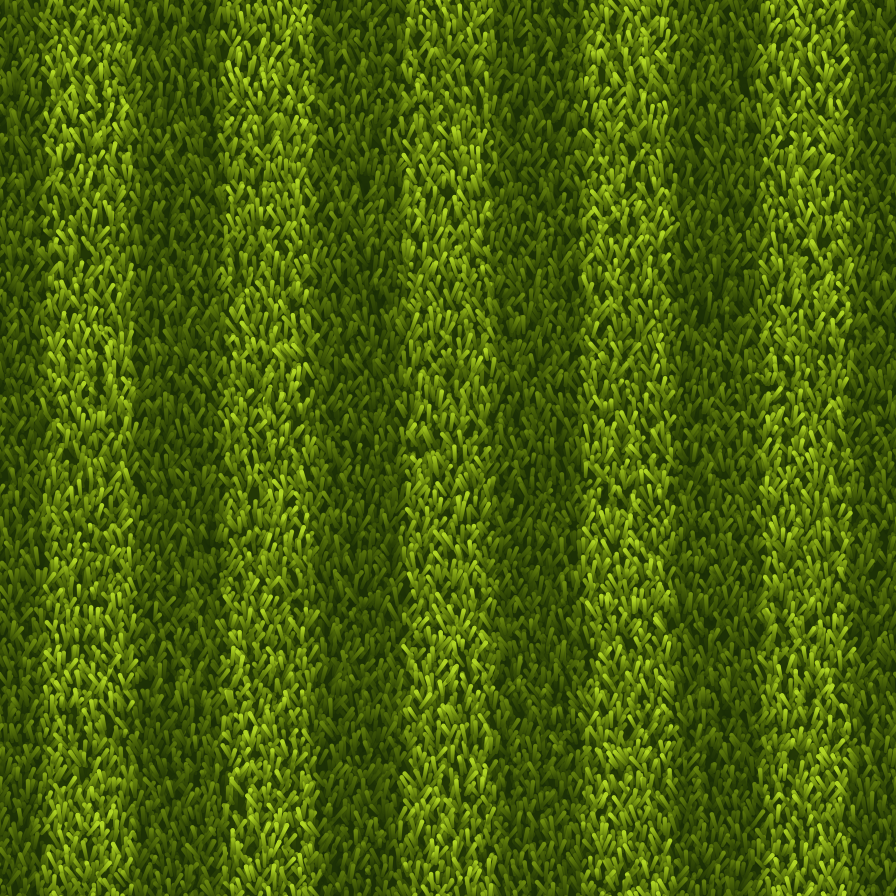
Reproduce this texture procedurally as a Shadertoy shader.

```glsl
// Mown lawn: dense short grass blades in five light and five dark vertical stripes.

const float TAU = 6.2831853;
const float CELLS = 64.0;   // blade cells across the canvas, per layer
const int LAYERS = 6;

vec3 hash3(uvec3 v) {
    v = v * 1664525u + 1013904u;
    v.x += v.y * v.z; v.y += v.z * v.x; v.z += v.x * v.y;
    v ^= v >> 16u;
    v.x += v.y * v.z; v.y += v.z * v.x; v.z += v.x * v.y;
    return vec3(v >> 8u) / 16777216.0;
}

// Smooth value noise that wraps after the given number of cells
float wrapNoise(vec2 p, float period) {
    vec2 i = floor(p), f = fract(p);
    f = f * f * (3.0 - 2.0 * f);
    uvec2 a = uvec2(mod(i, period)), b = uvec2(mod(i + 1.0, period));
    return mix(mix(hash3(uvec3(a, 91u)).x, hash3(uvec3(b.x, a.y, 91u)).x, f.x),
               mix(hash3(uvec3(a.x, b.y, 91u)).x, hash3(uvec3(b, 91u)).x, f.x), f.y);
}

// Brightness of the mowing stripe, with faint patches
float stripeLight(vec2 p) {
    float wave = cos(TAU * 5.0 * (p.x - 0.1));
    float band = smoothstep(-0.3, 0.3, wave);
    return mix(0.58, 1.08, band) * (0.88 + 0.24 * wrapNoise(p * 12.0, 12.0));
}

// Dark soil green to bright tip green
vec3 grassColor(float t) {
    t = clamp(t, 0.0, 1.1);
    return vec3(0.085 + 0.545 * t, 0.16 + 0.61 * t, 0.018 + 0.105 * t * t);
}

void mainImage(out vec4 fragColor, in vec2 fragCoord) {
    vec2 uv = fragCoord / iResolution.y;
    float pixel = 1.0 / iResolution.y;
    vec2 home = floor(uv * CELLS);
    float tone = 0.09 * stripeLight(uv);

    // Blades from the deep layer up to the top layer
    for (int layer = 0; layer < LAYERS; layer++) {
        float height = float(layer) / float(LAYERS - 1);
        for (int j = 1; j >= -1; j--)
        for (int i = -1; i <= 1; i++) {
            vec2 cell = home + vec2(i, j);
            uvec3 id = uvec3(mod(cell, CELLS), float(layer));
            vec3 place = hash3(id), look = hash3(id + 177u);

            // Leaning capsule around a jittered centre
            vec2 center = (cell + place.xy) / CELLS;
            float lean = (place.z - 0.5) * 1.5;
            float halfLength = mix(0.002, 0.0095, sqrt(look.x));
            vec2 axis = vec2(sin(lean), cos(lean));
            vec2 q = uv - center;
            float s = clamp(dot(q, axis), -halfLength, halfLength);
            float along = 0.5 + 0.5 * s / halfLength;
            float radius = mix(0.0019, 0.0025, along);
            float dist = length(q - axis * s) - radius;

            // Soft contact shadow, then the blade shaded from root to tip
            tone *= 1.0 - 0.22 * (1.0 - smoothstep(-0.001, 0.0022, dist));
            float shade = (0.10 + 0.84 * height) * mix(0.45, 1.0, along)
                        * mix(0.75, 1.2, look.y) * stripeLight(center);
            float cover = 1.0 - smoothstep(-0.7 * pixel, 0.7 * pixel, dist);
            tone = mix(tone, shade, cover);
        }
    }
    fragColor = vec4(grassColor(tone), 1.0);
}
```
